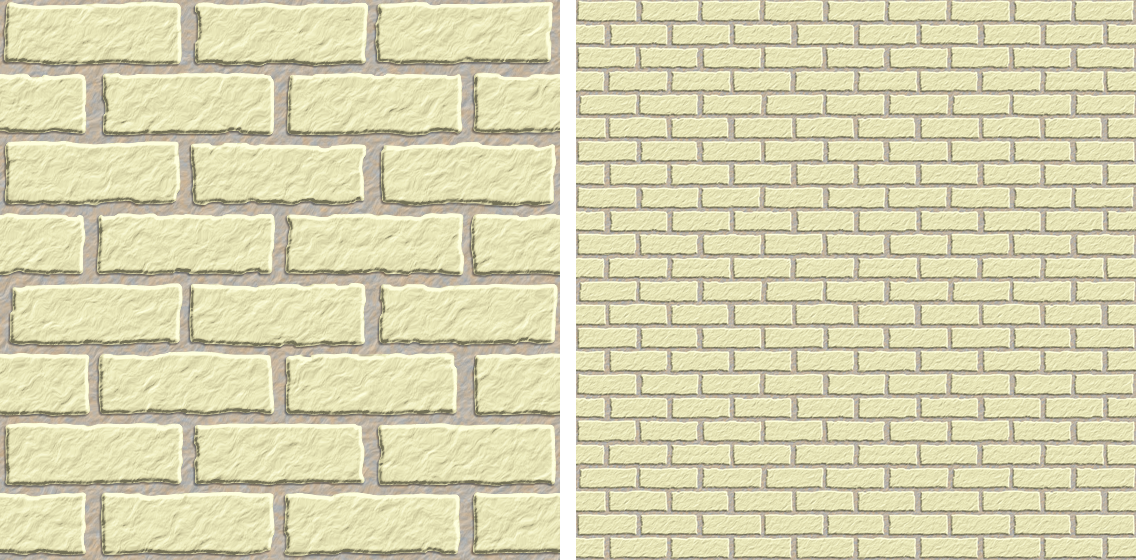
Left: one tile. Right: repeated 3 by 3.
A three.js fragment shader for this texture:

```glsl
varying vec2 vUv;

const vec2 GRID = vec2(3.0, 8.0);
const vec2 EDGE_LIGHT = vec2(0.6, 0.8);
const vec2 GRAIN_LIGHT = vec2(-0.3, 0.95);

const vec3 HIGHLIGHT = vec3(0.995, 0.995, 0.87);
const vec3 FACE = vec3(0.93, 0.92, 0.74);
const vec3 SHADE = vec3(0.80, 0.78, 0.61);
const vec3 SHADOW = vec3(0.45, 0.44, 0.34);
const vec3 MORTAR_LIGHT = vec3(0.83, 0.78, 0.71);
const vec3 MORTAR_DARK = vec3(0.67, 0.64, 0.59);
const vec3 MORTAR_TINT = vec3(0.06, 0.0, -0.07);

float hash(vec2 p, float seed) {
  vec3 q = fract((p.xyx + seed) * vec3(0.1031, 0.1030, 0.0973));
  q += dot(q, q.yzx + 33.33);
  return fract((q.x + q.y) * q.z);
}

vec2 hash2(vec2 p, float seed) {
  return vec2(hash(p, seed), hash(p, seed + 17.3));
}

// Lattice index wrapped to a whole period
vec2 wrap(vec2 cell, vec2 period) {
  return floor(mod(cell + 0.5, period));
}

float noise(vec2 p, vec2 period, float seed) {
  vec2 i = floor(p);
  vec2 f = p - i;
  f = f * f * f * (f * (f * 6.0 - 15.0) + 10.0);
  vec2 lo = wrap(i, period);
  vec2 hi = wrap(i + 1.0, period);
  float bottom = mix(hash(lo, seed), hash(vec2(hi.x, lo.y), seed), f.x);
  float top = mix(hash(vec2(lo.x, hi.y), seed), hash(hi, seed), f.x);
  return mix(bottom, top, f.y);
}

// Signed noise pair on a square lattice over the canvas
vec2 wobble(vec2 uv, float cells, float seed) {
  vec2 p = uv * cells;
  return vec2(noise(p, vec2(cells), seed), noise(p, vec2(cells), seed + 5.7)) - 0.5;
}

// Rough relief stretched along the rising diagonal
float grain(vec2 uv, float frequency, float seed) {
  vec2 p = vec2(uv.x - uv.y, uv.x + uv.y) + 0.016 * wobble(uv, 44.0, seed + 3.1);
  vec2 cells = vec2(frequency, frequency * 0.5);
  float height = 0.0;
  float amplitude = 0.5;
  for (int octave = 0; octave < 4; octave++) {
    height += amplitude * noise(p * cells, cells, seed);
    cells *= 2.0;
    amplitude *= 0.5;
  }
  return height;
}

float grainSlope(vec2 uv, float frequency, float seed) {
  vec2 reach = GRAIN_LIGHT * 0.0015;
  return grain(uv - reach, frequency, seed) - grain(uv + reach, frequency, seed);
}

float roundedBox(vec2 p, vec2 halfSize, float radius) {
  vec2 q = abs(p) - halfSize + radius;
  return length(max(q, 0.0)) + min(max(q.x, q.y), 0.0) - radius;
}

// Signed distance to the uneven brick in this cell
float brickDistance(vec2 uv) {
  vec2 p = uv * GRID;
  p.x += 0.5 - 0.5 * mod(floor(p.y), 2.0);
  vec2 id = wrap(floor(p), GRID);
  vec2 local = (fract(p) - 0.5) / GRID - vec2(0.0, 0.002);
  local -= (hash2(id, 2.0) - 0.5) * vec2(0.010, 0.002);
  local += 0.0055 * wobble(uv, 19.0, 11.0) + 0.003 * wobble(uv, 52.0, 23.0);
  vec2 halfSize = vec2(0.1545, 0.0535) + (hash2(id, 9.0) - 0.5) * vec2(0.006, 0.002);
  float chip = smoothstep(0.68, 0.92, noise(uv * 31.0, vec2(31.0), 41.0));
  return roundedBox(local, halfSize, 0.007) + 0.004 * chip;
}

float bevel(float d) {
  return smoothstep(0.0, 0.007, -d);
}

// Tone from -2 in shadow through 0 to 1 in full light
vec3 brickColor(float tone) {
  vec3 color = mix(FACE, HIGHLIGHT, clamp(tone, 0.0, 1.0));
  color = mix(color, SHADE, clamp(-tone, 0.0, 1.0));
  return mix(color, SHADOW, clamp(-tone - 1.0, 0.0, 1.0));
}

vec3 mortarColor(vec2 uv, float shadow) {
  float tone = clamp(0.45 + 2.2 * grainSlope(uv, 72.0, 61.0), 0.0, 1.0);
  vec3 color = mix(MORTAR_DARK, MORTAR_LIGHT, tone);
  color += MORTAR_TINT * (wobble(uv, 64.0, 71.0).x + wobble(uv, 160.0, 83.0).x);
  return color * (1.0 - 0.38 * shadow);
}

void main() {
  float d = brickDistance(vUv);
  float toLight = brickDistance(vUv + EDGE_LIGHT * 0.0035);
  float fromLight = brickDistance(vUv - EDGE_LIGHT * 0.0035);

  // Brick face relief and bevelled rim
  float rim = bevel(fromLight) - bevel(toLight);
  float tone = 4.2 * grainSlope(vUv, 56.0, 31.0) - 0.18 + 2.1 * rim;

  // Mortar with shadow cast by the brick
  float shadow = 1.0 - smoothstep(-0.002, 0.003, toLight);
  vec3 mortar = mortarColor(vUv, shadow);

  float cover = 1.0 - smoothstep(-0.0009, 0.0009, d);
  gl_FragColor = vec4(mix(mortar, brickColor(tone), cover), 1.0);
}
```
